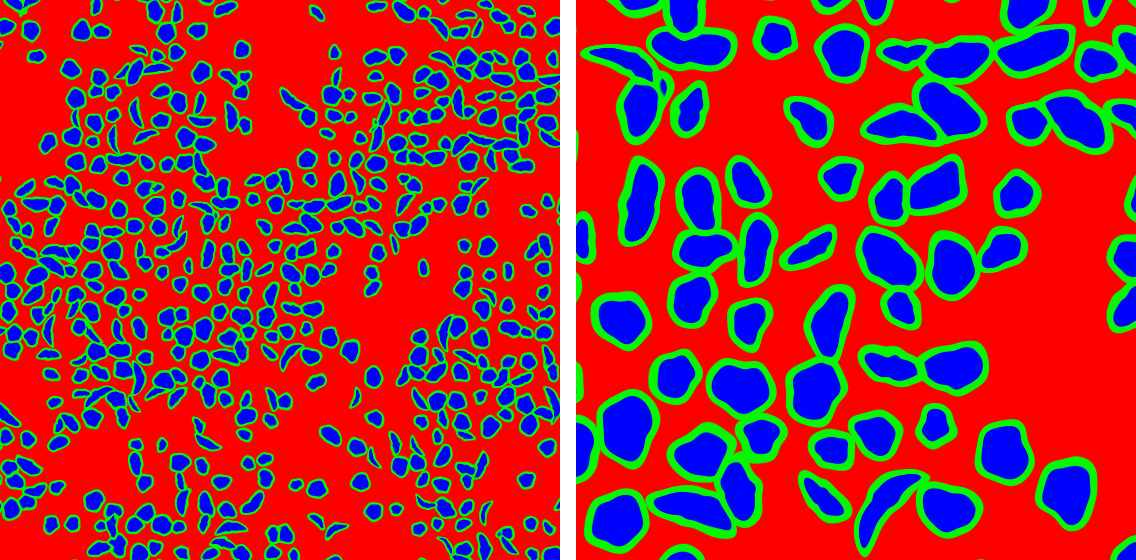
Left, the full canvas; right, a detail of the centre.
Write a WebGL 2 fragment shader that draws this pattern.

```glsl
#version 300 es
precision highp float;
// Draws scattered blue cells with green rims, clustered on a red ground.

uniform vec2 u_resolution;
out vec4 fragColor;

const vec3 GROUND = vec3(1.0, 0.0, 0.0);
const vec3 RIM = vec3(0.03, 0.96, 0.02);
const vec3 CORE = vec3(0.0, 0.01, 0.99);

const float GRID = 26.0;            // cell sites across the canvas
const float JITTER = 0.62;          // spread of a cell within its site
const float RIM_WIDTH = 0.0044;
const float MIN_RADIUS = 0.0122;
const float MAX_RADIUS = 0.0205;
const float STRETCH = 2.0;          // extra length of the slimmest cells
const float BEND = 0.4;             // curvature of the slim cells
const float LUMPINESS = 0.09;       // corners, relative to the radius
const float WARP = 0.0045;          // irregularity of the outlines
const float WARP_SCALE = 62.0;
const float CLUSTER_SCALE = 6.5;
const vec2 PRESENCE = vec2(0.28, 0.98); // chance of a cell: sparse, dense
const float EDGE_PIXELS = 0.7;

float hash(vec2 p) {
    return fract(sin(dot(p, vec2(127.1, 311.7))) * 43758.5453);
}

float noise(vec2 p) {
    vec2 i = floor(p);
    vec2 f = fract(p);
    f = f * f * (3.0 - 2.0 * f);
    float low = mix(hash(i), hash(i + vec2(1, 0)), f.x);
    float high = mix(hash(i + vec2(0, 1)), hash(i + vec2(1, 1)), f.x);
    return mix(low, high, f.y);
}

// Approximate signed distance to an ellipse
float ellipseDistance(vec2 p, vec2 radii) {
    float k0 = length(p / radii);
    float k1 = length(p / (radii * radii));
    return k0 * (k0 - 1.0) / max(k1, 1e-4);
}

// Signed distance to the cell of one site; far away when the site is empty
float cellDistance(vec2 p, vec2 site) {
    float density = smoothstep(0.2, 0.8, noise(site / GRID * CLUSTER_SCALE + 31.0));
    if (hash(site + 3.7) > mix(PRESENCE.x, PRESENCE.y, density)) return 1.0;

    vec2 offset = vec2(hash(site + 11.3), hash(site + 23.9)) - 0.5;
    vec2 q = p - (site + 0.5 + JITTER * offset) / GRID + 1e-5;
    float angle = 6.2832 * hash(site + 41.1);
    float c = cos(angle);
    float s = sin(angle);
    q = mat2(c, -s, s, c) * q;

    float radius = mix(MIN_RADIUS, MAX_RADIUS, hash(site + 57.7));
    float slimness = pow(hash(site + 71.3), 3.0);
    float ratio = sqrt(1.1 + STRETCH * slimness);
    vec2 radii = radius * vec2(ratio, 1.0 / ratio);
    q.y += BEND * slimness * (q.x * q.x / radii.x - 0.3 * radii.x);

    float theta = atan(q.y, q.x);
    float phase = 6.2832 * hash(site + 83.9);
    float lumps = 0.6 * sin(3.0 * theta + phase) + 0.4 * sin(5.0 * theta - 2.0 * phase);
    return ellipseDistance(q, radii) + LUMPINESS * radii.y * lumps;
}

void main() {
    float scale = min(u_resolution.x, u_resolution.y);
    vec2 uv = gl_FragCoord.xy / scale;
    float edge = EDGE_PIXELS / scale;

    vec2 wobble = vec2(noise(uv * WARP_SCALE), noise(uv * WARP_SCALE + 57.0)) - 0.5;
    vec2 p = uv + WARP * wobble;

    // Nearest and second nearest cell
    float nearest = 1.0;
    float second = 1.0;
    vec2 home = floor(p * GRID);
    for (int y = -1; y <= 1; y++) {
        for (int x = -1; x <= 1; x++) {
            float d = cellDistance(p, home + vec2(x, y));
            second = min(second, max(nearest, d));
            nearest = min(nearest, d);
        }
    }

    // Overlapping cells share a rim along the line between them
    float seam = 0.5 * (nearest - second + RIM_WIDTH);
    float core = max(nearest + RIM_WIDTH, seam);

    vec3 color = mix(RIM, GROUND, smoothstep(-edge, edge, nearest));
    color = mix(CORE, color, smoothstep(-edge, edge, core));
    fragColor = vec4(color, 1.0);
}
```
